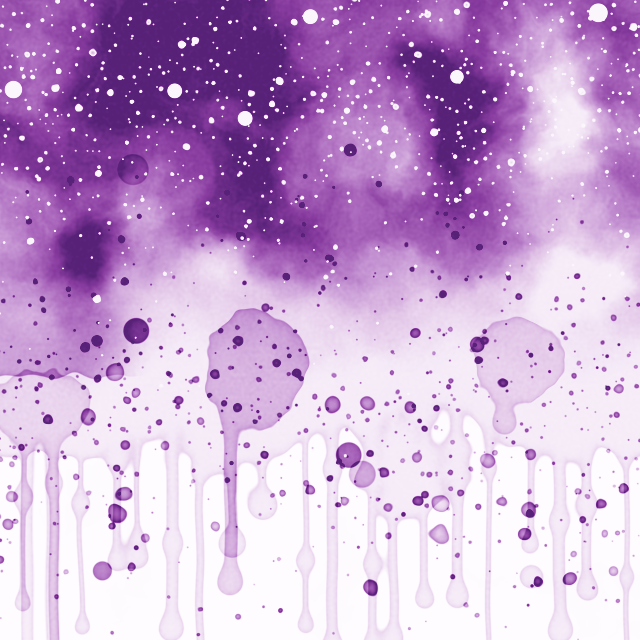
Give the GLSL for this background, as a Shadertoy shader.

```glsl
#define RIM_WIDTH 0.004
#define RIM_INK 0.9
#define WASH_INK 0.9
#define DRIPS 20
#define WARP 0.13
#define BLOOM 3.4
#define GRAIN 0.3
#define PIXEL (1.0 / iResolution.y)

// Tone 0 is bare paper, tone 6 is the deepest violet
const vec3 INKS[7] = vec3[7](
    vec3(1, 0.99, 1), vec3(0.96, 0.92, 0.97), vec3(0.89, 0.78, 0.91),
    vec3(0.79, 0.61, 0.84), vec3(0.67, 0.41, 0.74), vec3(0.53, 0.23, 0.62),
    vec3(0.34, 0.13, 0.47));

vec3 inkColor(float tone) {
    float t = clamp(tone, 0.0, 5.999);
    int i = int(t);
    return mix(INKS[i], INKS[i + 1], fract(t));
}

vec2 hash2(vec2 p) {
    vec3 q = fract(p.xyx * vec3(0.1031, 0.1030, 0.0973));
    q += dot(q, q.yzx + 33.33);
    return fract((q.xx + q.yz) * q.zy);
}

float corner(vec2 cell, vec2 f, vec2 o) {
    return dot(hash2(cell + o) * 2.0 - 1.0, f - o);
}

float noise(vec2 p) {
    vec2 i = floor(p), f = p - i, u = f * f * (3.0 - 2.0 * f);
    return mix(mix(corner(i, f, vec2(0, 0)), corner(i, f, vec2(1, 0)), u.x),
               mix(corner(i, f, vec2(0, 1)), corner(i, f, vec2(1, 1)), u.x), u.y);
}

float fbm(vec2 p) {
    float sum = 0.0, amp = 0.6;
    for (int i = 0; i < 5; i++) {
        sum += amp * noise(p);
        p = mat2(1.6, 1.2, -1.2, 1.6) * p + 17.3;
        amp *= 0.55;
    }
    return sum;
}

float pool(vec2 p, float x, float y, float rx, float ry) {
    vec2 q = (p - vec2(x, y)) / vec2(rx, ry);
    return exp(-dot(q, q));
}

float smin(float a, float b, float k) {
    float h = max(k - abs(a - b), 0.0) / k;
    return min(a, b) - h * h * k * 0.25;
}

float puddle(vec2 p, vec2 center, vec2 size) {
    float wobble = 0.02 * noise(p * 22.0) + 0.007 * noise(p * 55.0);
    return (length((p - center) / size) - 1.0) * min(size.x, size.y) + wobble;
}

float drip(vec2 p, float x, float top, float end, float width) {
    p.x += 0.006 * noise(vec2(p.y * 9.0, x * 50.0)) - x;
    float run = length(vec2(p.x, p.y - clamp(p.y, end, top))) - width;
    return smin(run, length(p - vec2(0, end)) - width * 1.7, 0.025);
}

// Translucent layer with pigment gathered along its inner edge
float stain(float d, float ink) {
    float rim = RIM_INK * exp(min(d, 0.0) / RIM_WIDTH);
    return smoothstep(PIXEL, -PIXEL, d) * (ink + rim);
}

float bead(vec2 p, float x, float y, float r, float ink) {
    return stain(length(p - vec2(x, y)) - r, ink);
}

// Random drops, densest around the height midY
float splatter(vec2 p, float cells, float amount, float midY) {
    float cover = 0.0;
    for (int k = 0; k < 9; k++) {
        vec2 id = floor(p * cells) + vec2(k % 3 - 1, k / 3 - 1);
        vec2 c = (id + hash2(id + cells)) / cells;
        vec2 h = hash2(id + cells * 3.7 + 41.0);
        float r = mix(0.06, 0.24, h.y * h.y) / cells;
        float d = length(p - c) - r * (1.0 + 0.5 * noise(p * cells * 3.0));
        float shown = step(h.x, amount * pool(c, c.x, midY, 1.0, 0.22));
        cover = max(cover, shown * stain(d, 0.35 + 0.65 * fract(h.y * 17.0)));
    }
    return cover;
}

void mainImage(out vec4 fragColor, in vec2 fragCoord) {
    vec2 p = fragCoord / iResolution.y;
    vec2 w = p + WARP * vec2(fbm(p * 5.0), fbm(p * 5.0 + 31.0));

    // Soft wet wash, with dark pools and pale clearings
    float wet = smoothstep(0.40, 0.72, w.y);
    float tone = 3.5 * wet + BLOOM * fbm(w * 7.0) * (0.1 + 0.9 * wet);
    tone += 1.5 * pool(w, 0.24, 0.94, 0.20, 0.16) + 1.6 * pool(w, 0.42, 0.86, 0.09, 0.16);
    tone += 2.6 * pool(w, 0.72, 0.79, 0.05, 0.07) + 1.8 * pool(w, 0.68, 0.88, 0.06, 0.05);
    tone += 2.6 * pool(w, 0.12, 0.62, 0.06, 0.12) + 1.4 * pool(w, 0.45, 0.63, 0.15, 0.07);
    tone -= 3.3 * pool(w, 0.87, 0.80, 0.07, 0.14) + 1.6 * pool(w, 0.61, 0.77, 0.06, 0.06);
    tone -= 1.7 * pool(w, 0.17, 0.70, 0.08, 0.05) + 2.2 * pool(w, 0.35, 0.58, 0.06, 0.05);
    tone = max(tone - 1.8 * pool(w, 0.92, 0.58, 0.12, 0.08), 0.0);

    // Hard scalloped end of the wash at the left
    float scallop = 0.412 - p.y + 0.025 * noise(vec2(p.x * 30.0, 2));
    tone += stain(scallop, 1.8) * smoothstep(0.24, 0.12, p.x) * smoothstep(0.62, 0.42, p.y);

    // Pale ragged sheet and its runs
    float sheet = (0.29 - p.y) * 0.6 + 0.1 * noise(p * 7.0) + 0.025 * noise(p * 24.0);
    for (int i = 0; i < DRIPS; i++) {
        vec2 h = hash2(vec2(i, 9)), g = hash2(vec2(i, 23));
        float x = (float(i) + 0.2 + 0.6 * h.x) / float(DRIPS);
        float run = drip(p, x, 0.38, mix(-0.12, 0.22, h.y), mix(0.004, 0.011, g.x));
        float swell = length(p - vec2(x, mix(0.08, 0.32, g.y))) - mix(0.008, 0.021, h.y);
        sheet = smin(sheet, smin(run, swell, 0.02), 0.02);
    }
    tone += stain(sheet, WASH_INK);

    // Large puddles with heavy drips
    float middle = puddle(p, vec2(0.398, 0.425), vec2(0.076, 0.094));
    middle = smin(middle, drip(p, 0.36, 0.38, 0.09, 0.01), 0.03);
    float right = puddle(p, vec2(0.81, 0.437), vec2(0.072, 0.068));
    right = smin(right, drip(p, 0.788, 0.4, 0.34, 0.009), 0.025);
    float left = puddle(p, vec2(0.06, 0.365), vec2(0.08, 0.055));
    left = smin(left, drip(p, 0.042, 0.34, -0.05, 0.009), 0.03);
    left = smin(left, drip(p, 0.083, 0.34, -0.05, 0.01), 0.03);
    tone += stain(middle, 1.5) + stain(right, 0.8) + stain(left, 0.7);

    // Ink drops
    tone += 3.0 * splatter(p, 15.0, 0.42, 0.24) + 3.3 * splatter(p, 30.0, 0.5, 0.36);
    tone += 2.4 * splatter(p, 58.0, 0.36, 0.36) + bead(p, 0.566, 0.259, 0.021, 1.7);
    tone += bead(p, 0.213, 0.483, 0.02, 3.6) + bead(p, 0.545, 0.289, 0.02, 4.0);
    tone += bead(p, 0.16, 0.108, 0.015, 3.4) + bead(p, 0.208, 0.735, 0.024, 0.5);

    // White flecks over the dark wash
    float white = splatter(p, 42.0, 0.35, 0.9) + splatter(p, 85.0, 0.24, 0.86);
    white += bead(p, 0.485, 0.974, 0.011, 1.0) + bead(p, 0.935, 0.98, 0.014, 1.0);
    white += bead(p, 0.273, 0.858, 0.011, 1.0) + bead(p, 0.383, 0.815, 0.011, 1.0);
    white += bead(p, 0.021, 0.86, 0.013, 1.0) + bead(p, 0.714, 0.88, 0.01, 1.0);
    tone = mix(min(tone, 6.0), 0.4, min(white, 1.0));

    // Paper tooth
    tone += GRAIN * noise(p * 170.0) * smoothstep(0.0, 2.0, tone);
    fragColor = vec4(inkColor(tone), 1);
}
```
